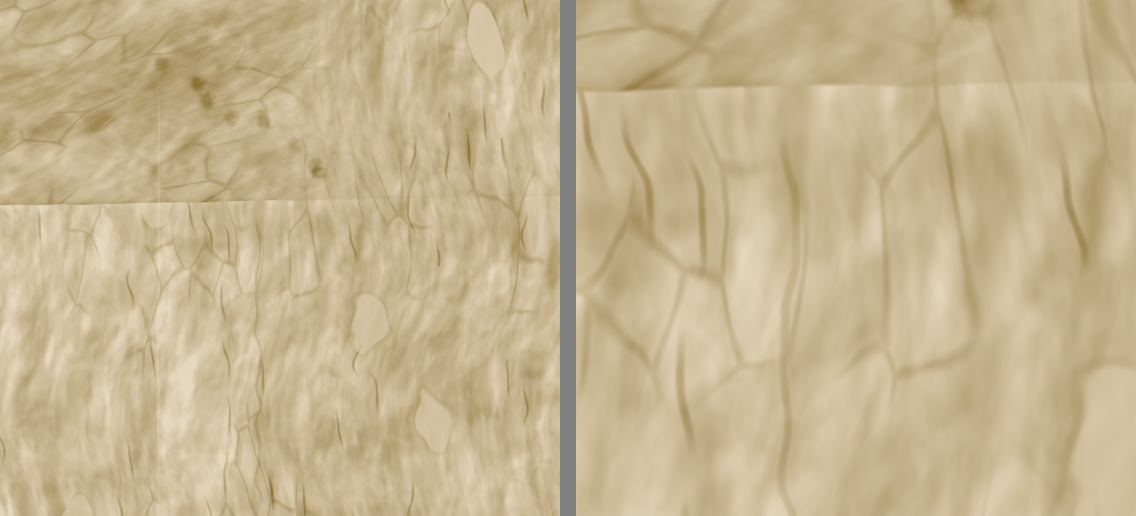
Left: the whole. Right: its middle third, enlarged.
Give the GLSL for this texture, as a WebGL 2 fragment shader.

```glsl
#version 300 es
precision highp float;
// Honey-beige stone slabs: a diagonally veined slab above a pale, upright-grained one.
// Warped cellular flakes and layered noise give the grain; one level joint, faint
// upright joints, fissures, smooth pebbles and dark pits are laid over it.
uniform vec2 u_resolution;
out vec4 fragColor;

float hash(vec2 c) {
  vec3 h = fract(c.xyx * vec3(0.1031, 0.1030, 0.0973));
  h += dot(h, h.yzx + 33.33);
  return fract((h.x + h.y) * h.z);
}

float noise(vec2 p) {
  vec2 i = floor(p), f = fract(p);
  f = f * f * (3.0 - 2.0 * f);
  return mix(mix(hash(i), hash(i + vec2(1, 0)), f.x),
             mix(hash(i + vec2(0, 1)), hash(i + vec2(1, 1)), f.x), f.y);
}

float fbm(vec2 p) {
  float sum = 0.0, amp = 0.53;
  for (int i = 0; i < 4; i++) {
    sum += amp * noise(p);
    p = mat2(1.6, 1.2, -1.2, 1.6) * p + 17.0;
    amp *= 0.5;
  }
  return sum;
}

// Nearest distance, second distance and random tone of the nearest cell.
vec3 cells(vec2 p) {
  vec3 best = vec3(9.0, 9.0, 0.0);
  for (int k = 0; k < 9; k++) {
    vec2 id = floor(p) + vec2(k % 3 - 1, k / 3 - 1);
    float d = length(id + vec2(hash(id), hash(id + 57.0)) - p);
    if (d < best.x) best = vec3(d, best.x, hash(id + 91.0));
    else best.y = min(best.y, d);
  }
  return best;
}

// Signed tone of the flaked, crinkled stone along grain coordinates g.
float stone(vec2 g) {
  vec2 w = g + 0.045 * vec2(fbm(g * 9.0), fbm(g * 9.0 + 31.0));
  vec3 c = cells(w * 19.0);
  float border = c.y - c.x;
  float flake = (c.z - 0.5) * smoothstep(0.0, 0.35, border);
  float grain = fbm(w * 30.0) - 0.5;
  float relief = fbm(w * 34.0) - fbm(w * 34.0 + vec2(0.28, -0.2));
  float crack = (1.0 - smoothstep(0.0, 0.12, border)) * smoothstep(0.5, 0.75, noise(g * 14.0 + 7.0));
  return 0.3 * flake + 0.7 * grain + 1.0 * relief - 0.32 * crack;
}

// Short upright fissures, one candidate per grid cell.
float fissures(vec2 p, float density) {
  vec2 g = p * vec2(30.0, 9.0) + vec2(0.7 * noise(p * vec2(8.0, 24.0)), 0.0);
  g.y += 0.8 * hash(vec2(floor(g.x), 3.0));
  vec2 id = floor(g), f = fract(g) - 0.5;
  float x = f.x - 0.3 * (hash(id + 5.0) - 0.5) + 0.15 * f.y;
  float taper = 1.0 - smoothstep(0.1, 0.45, abs(f.y));
  return step(1.0 - density, hash(id)) * taper * (1.0 - smoothstep(0.02, 0.11, abs(x)));
}

// Smooth pale body (x) and its dark rim (y) for a normalized radius.
vec2 pebble(float r) {
  return vec2(1.0 - smoothstep(0.88, 1.0, r), 1.0 - smoothstep(0.0, 0.14, abs(r - 1.03)));
}

float blob(vec2 p, vec2 center, vec2 size) {
  vec2 d = (p - center) / size;
  return exp(-dot(d, d));
}

void main() {
  vec2 p = gl_FragCoord.xy / u_resolution;
  vec2 q = p * vec2(1.085, 1.0);
  float wobble = noise(p * 28.0) - 0.5;

  // Slab layout: the level joint is crisp on the left and fades to the right.
  float seam = p.y - 0.601 - 0.02 * p.x - 0.003 * wobble;
  float upper = smoothstep(-0.002, 0.002, seam);
  float right = smoothstep(0.42, 0.68, p.x + 0.12 * (fbm(q * 6.0) - 0.5));
  float veined = upper * (1.0 - right);

  // Grain runs upright except in the upper left slab, where it climbs to the right.
  vec2 upright = q * vec2(1.0, 0.45) + vec2(0.02 * sin(q.y * 9.0), 0.0);
  vec2 slanted = vec2(dot(q, vec2(0.42, 0.18)), dot(q, vec2(-0.39, 0.92))) + 4.0;
  float tone = 0.63 + mix(stone(upright), stone(slanted), veined);

  // Broad tints and stains.
  float paleSlab = (1.0 - upper) * (1.0 - smoothstep(0.454, 0.466, p.x + 0.012 * wobble));
  tone += 0.11 * paleSlab - 0.14 * veined - 0.03 * right;
  tone += 0.45 * (fbm(q * 5.0 + 11.0) - 0.5);
  tone -= 0.28 * (1.0 - upper) * blob(p, vec2(0.05, 0.23), vec2(0.06, 0.09));
  tone -= 0.17 * blob(p, vec2(0.53, 0.16), vec2(0.08, 0.07));
  tone -= 0.15 * upper * blob(p, vec2(0.2, 0.83), vec2(0.2, 0.1));

  // Fissures, thickest in the upper right.
  float slits = blob(p, vec2(0.86, 0.7), vec2(0.12, 0.1));
  tone -= 0.55 * (1.0 - veined) * fissures(p, 0.12 + 0.5 * slits);

  // Pebbles: one large, the rest scattered in a jittered grid.
  vec2 grid = q * vec2(7.0, 5.0) + 0.5, id = floor(grid);
  vec2 off = fract(grid) - 0.5 - 0.3 * (vec2(hash(id + 13.0), hash(id + 29.0)) - 0.5);
  float radius = 0.17 + 0.14 * hash(id + 41.0);
  vec2 small = pebble(length(off) / radius + 0.9 * wobble) * step(0.7, hash(id + 2.0)) * (1.0 - veined);
  vec2 lean = p - vec2(0.868, 0.92);
  lean.x += 0.2 * lean.y;
  vec2 large = pebble(length(lean / vec2(0.029, 0.078)) + 0.5 * wobble);
  tone = mix(tone, 0.88 + 0.1 * wobble, max(0.65 * small.x, 0.92 * large.x));
  tone -= 0.2 * max(0.6 * small.y, large.y);

  // Joints: shadow above the level one, pale lip below it, faint upright lines.
  float crisp = mix(0.2, 1.0, 1.0 - smoothstep(0.44, 0.5, p.x));
  tone -= 0.38 * crisp * upper * exp(-max(seam, 0.0) * 150.0);
  tone += 0.2 * crisp * (1.0 - upper) * exp(min(seam, 0.0) * 90.0);
  float line = 1.0 - smoothstep(0.0005, 0.0025, abs(p.x - 0.283 - 0.002 * wobble));
  tone += 0.16 * line * (1.0 - smoothstep(0.75, 0.9, p.y));
  float split = 1.0 - smoothstep(0.001, 0.004, abs(p.x - 0.46 + 0.012 * wobble));
  tone -= 0.3 * split * (1.0 - upper) * smoothstep(0.3, 0.6, noise(p * vec2(3.0, 13.0)));

  // Dark pits strung down the upper slab.
  for (int i = 0; i < 8; i++) {
    float n = float(i);
    vec2 jitter = vec2(hash(vec2(n, 7.0)), hash(vec2(n, 19.0))) - 0.5;
    vec2 center = mix(vec2(0.3, 0.885), vec2(0.585, 0.645), n / 7.0) + 0.05 * jitter;
    float d = length((p - center) * vec2(1.0, 0.75)) + 0.014 * (fbm(p * 75.0) - 0.5);
    tone -= (0.35 + 0.4 * hash(vec2(n, 3.0))) * (1.0 - smoothstep(0.003, 0.018, d)) * upper;
  }

  vec3 honey = vec3(0.66, 0.57, 0.38), cream = vec3(0.87, 0.81, 0.70);
  fragColor = vec4(mix(honey, cream, clamp(tone, -0.95, 1.15)), 1.0);
}
```
